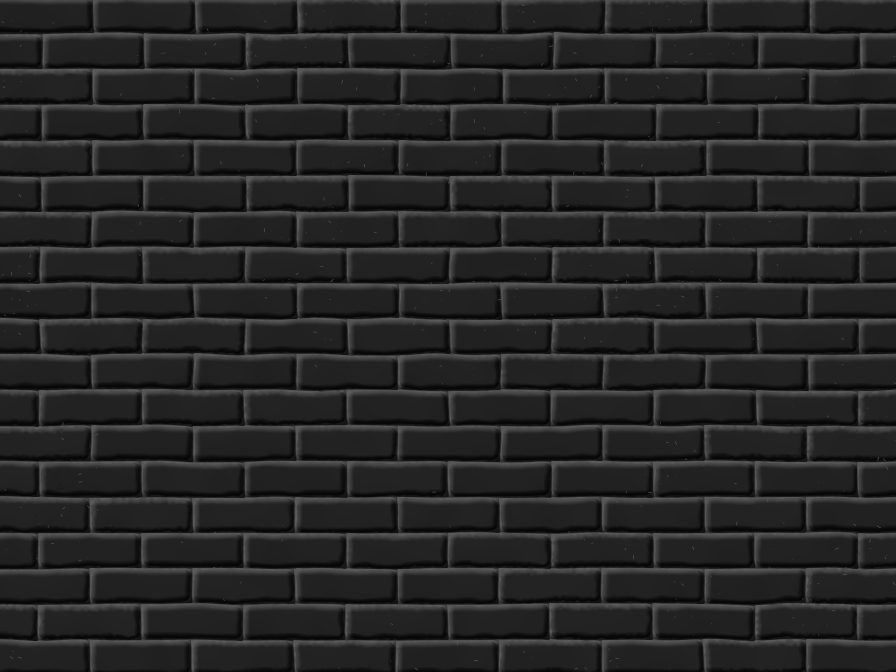
Write a WebGL 2 fragment shader that draws this texture.

```glsl
#version 300 es
precision highp float;
// Dark painted brick wall in running bond, lit from the upper left.
// Each brick is a rounded box distance with noisy edges; its bevel is
// shaded by the edge normal, then sparse pale chips are scattered on top.
uniform vec2 u_resolution;
out vec4 outColor;

// Lengths are fractions of the canvas height.
const vec2 CELL = vec2(0.1523, 0.0531);      // brick plus joint
const vec2 ORIGIN = vec2(0.0625, 0.9505);    // a joint crossing, upper left
const float SKEW = 0.006;
const float JOINT = 0.0023;                  // half width of the mortar
const float CORNER = 0.0095;
const float RIM_WIDTH = 0.0095;
const float SHADOW_WIDTH = 0.0098;
const float WOBBLE = 0.0026;
const float CHIP_CELL = 0.0125;
const float CHIP_CHANCE = 0.14;
const vec2 LIGHT = vec2(-0.62, 0.78);
const float FACE = 0.132;
const float RIM = 0.31;
const float SHADE = 0.025;
const float MORTAR_LIT = 0.34;
const float MORTAR_DARK = 0.08;
const float CHIP = 0.33;

float hash(vec2 p) {
  vec3 q = fract(p.xyx * vec3(0.1031, 0.1030, 0.0973));
  q += dot(q, q.yzx + 33.33);
  return fract((q.x + q.y) * q.z);
}

float noise(vec2 p) {
  vec2 i = floor(p), f = fract(p);
  f = f * f * (3.0 - 2.0 * f);
  vec2 e = vec2(1.0, 0.0);
  return mix(mix(hash(i), hash(i + e), f.x),
             mix(hash(i + e.yx), hash(i + e.xx), f.x), f.y);
}

// Coverage of short scratches and dots, gathered in loose patches.
float chips(vec2 p, float pixel) {
  vec2 id = floor(p / CHIP_CELL);
  vec2 local = (fract(p / CHIP_CELL) - 0.5) * CHIP_CELL;
  vec2 center = (vec2(hash(id + 17.0), hash(id + 41.0)) - 0.5) * CHIP_CELL * 0.5;
  float angle = 6.2832 * hash(id + 73.0);
  vec2 along = vec2(cos(angle), sin(angle));
  float size = hash(id + 97.0);
  vec2 q = local - center;
  q -= along * clamp(dot(q, along), -1.0, 1.0) * 0.0025 * size * step(abs(dot(q, along)), 1.0);
  float reach = 0.0024 * size * size;
  q = local - center;
  q -= along * clamp(dot(q, along), -reach, reach);
  float patchy = smoothstep(0.35, 0.75, noise(p * 9.0 + 5.0));
  float present = step(hash(id + 7.0), CHIP_CHANCE * patchy);
  float radius = 0.0007;
  return present * (0.35 + 0.65 * size) *
         (1.0 - smoothstep(radius - pixel * 0.5, radius + pixel * 0.5, length(q)));
}

void main() {
  vec2 p = gl_FragCoord.xy / u_resolution.y;
  float pixel = 1.0 / u_resolution.y;

  // Running bond with slightly wandering joints.
  vec2 wander = vec2(noise(p * 17.0), noise(p * 17.0 + 60.0)) - 0.5;
  vec2 wall = p - ORIGIN + wander * 0.0035;
  wall.x -= SKEW * wall.y;
  float row = floor(wall.y / CELL.y);
  wall.x += CELL.x * 0.5 * mod(row + 1.0, 2.0);
  vec2 id = vec2(floor(wall.x / CELL.x), row);
  vec2 local = wall - (id + 0.5) * CELL;
  float seed = hash(id + 120.0);

  // Uneven brick outline: slow waves everywhere, crumbs on some bricks.
  float waves = noise(p * vec2(42.0, 55.0) + seed * 90.0) - 0.5;
  float crumbs = noise(p * 190.0 + seed * 50.0) - 0.5;
  float rough = 0.0005 + 0.0025 * smoothstep(0.55, 1.0, seed);
  vec2 extent = CELL * 0.5 - JOINT;
  vec2 q = abs(local) - extent + CORNER;
  vec2 outside = max(q, 0.0);
  float edge = length(outside) + min(max(q.x, q.y), 0.0) - CORNER;
  edge += waves * WOBBLE + crumbs * rough;
  float depth = max(-edge, 0.0);

  // The edge normal fades out at the joint centre to soften the seam.
  vec2 seam = clamp((CELL * 0.5 - abs(local)) / max(pixel, 0.0012), 0.0, 1.0);
  vec2 normal = sign(local) * outside / max(length(outside), 0.0001) * seam;
  float facing = dot(normal, LIGHT);

  // Face tone, bright bevel, shadowed bevel, mortar.
  float tone = FACE + 0.012 * (noise(p * 22.0 + seed * 30.0) - 0.5)
             + 0.12 * local.y + 0.006 * (seed - 0.5);
  float rim = 1.0 - smoothstep(0.0, RIM_WIDTH, depth);
  float shadow = 1.0 - smoothstep(0.0015, SHADOW_WIDTH + waves * 0.004, depth);
  tone = mix(tone, RIM, rim * clamp(facing * 1.2, 0.0, 1.0));
  tone = mix(tone, SHADE, shadow * clamp(-facing * 1.25, 0.0, 1.0));
  float mortar = mix(MORTAR_DARK, MORTAR_LIT, smoothstep(-0.7, 0.6, facing));
  mortar += 0.04 * crumbs;
  float soft = max(pixel * 0.7, 0.0009);
  tone = mix(tone, mortar, smoothstep(-soft, soft, edge));

  tone = mix(tone, CHIP, 0.75 * chips(p, pixel));
  outColor = vec4(vec3(tone), 1.0);
}
```
